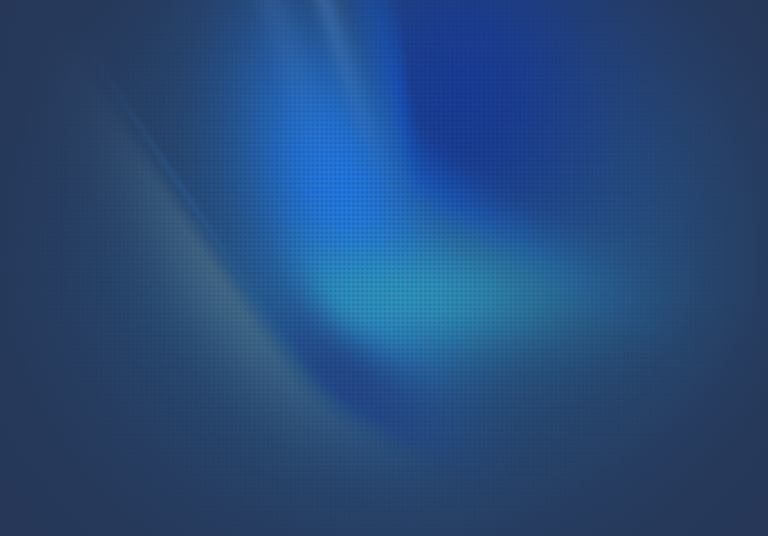
A WebGL 1 fragment shader for this background:

```glsl
precision highp float;
// Abstract blue backdrop: soft glows layered inside a dark slate vignette.
// Curved folds (hyperbolas joining two straight arms) cut the glows into ribbons,
// then faint streaks and a fine dot mesh add texture.

uniform vec2 u_resolution;

// Palette
const vec3 SLATE = vec3(0.150, 0.210, 0.335);
const vec3 HAZE  = vec3(0.155, 0.355, 0.560);
const vec3 AZURE = vec3(0.130, 0.480, 0.920);
const vec3 TEAL  = vec3(0.190, 0.610, 0.750);
const vec3 ROYAL = vec3(0.080, 0.340, 0.800);
const vec3 NAVY  = vec3(0.095, 0.230, 0.590);
const vec3 SHADE = vec3(0.140, 0.270, 0.530);
const vec3 MIST  = vec3(0.300, 0.440, 0.540);
const vec3 SHEEN = vec3(0.280, 0.500, 0.760);

// Folds: slopes of the left and right arms (x, y), then their crossing point (z, w)
const vec4 OUTER_FOLD = vec4(-1.50, -0.55, 0.592, 0.251);
const vec4 INNER_FOLD = vec4(-2.20, -0.60, 0.600, 0.383);
const vec4 DEEP_FOLD  = vec4(-3.20, -0.60, 0.754, 0.607);
const float BEND = 0.028;

const float ASPECT = 1.43;         // design width over height
const float DOT_ROWS = 119.3;
const float DOT_STRENGTH = 0.14;
const float STREAK_RATE = 32.0;

float hash(float n) {
    n = fract(n * 0.1031);
    n *= n + 33.33;
    return fract(n * (n + n));
}

float noise(float x) {
    float cell = floor(x);
    float t = fract(x);
    return mix(hash(cell), hash(cell + 1.0), t * t * (3.0 - 2.0 * t));
}

// Gaussian ellipse; radii are (across, along) the unit axis
float glow(vec2 p, vec2 centre, vec2 radii, vec2 axis) {
    vec2 q = p - centre;
    vec2 r = vec2(q.x * axis.y - q.y * axis.x, dot(q, axis)) / radii;
    return exp(-dot(r, r));
}

// Approximate signed distance to a fold, positive above and to its right
float foldDistance(vec2 p, vec4 fold) {
    vec2 q = p - fold.zw;
    float mean = 0.5 * (fold.x + fold.y);
    float spread = 0.5 * (fold.x - fold.y);
    float h = spread * q.x;
    float root = sqrt(h * h + BEND * BEND);
    float slope = mean + spread * h / root;
    return (q.y - mean * q.x - root) / sqrt(1.0 + slope * slope);
}

void main() {
    vec2 uv = gl_FragCoord.xy / u_resolution;
    vec2 p = uv * vec2(ASPECT, 1.0);
    vec2 up = vec2(0.0, 1.0);
    float outer = foldDistance(p, OUTER_FOLD);
    float inner = foldDistance(p, INNER_FOLD);
    float deep = foldDistance(p, DEEP_FOLD);

    // Vignette and the wide haze on the right
    vec3 color = mix(SLATE, HAZE, 0.92 * glow(p, vec2(0.71, 0.53), vec2(0.50, 0.46), up));
    color = mix(color, HAZE, 0.45 * glow(p, vec2(1.13, 0.58), vec2(0.24, 0.30), up));

    // Azure ribbon
    color = mix(color, AZURE, 0.92 * glow(p, vec2(0.635, 0.64), vec2(0.155, 0.32), vec2(-0.33, 0.944)));

    // Deep blue bowl behind the ribbon
    float bowl = smoothstep(-0.02, 0.07, deep)
        * glow(p, vec2(0.86, 0.82), vec2(0.27, 0.34), up);
    color = mix(color, mix(ROYAL, NAVY, smoothstep(0.01, 0.15, deep)), 0.95 * bowl);

    // Teal pool below, dimmed outside the inner fold
    float pool = glow(p, vec2(0.75, 0.45), vec2(0.31, 0.105), up);
    color = mix(color, TEAL, 0.82 * pool * mix(0.35, 1.0, smoothstep(-0.05, 0.06, inner)));

    // Shadow and misty light on the two sides of the outer fold
    float shadow = smoothstep(-0.01, 0.025, outer) * (1.0 - smoothstep(-0.05, 0.06, inner))
        * glow(p, vec2(0.65, 0.27), vec2(0.12, 0.20), vec2(-0.66, 0.751));
    color = mix(color, SHADE, 0.85 * shadow);
    float mist = (1.0 - smoothstep(-0.035, 0.012, outer)) * exp(-outer * outer / 0.012)
        * glow(p, vec2(0.42, 0.45), vec2(0.25, 0.30), vec2(-0.56, 0.828));
    color = mix(color, MIST, 0.75 * mist);
    float rim = exp(-pow((outer - 0.008) / 0.007, 2.0))
        * glow(p, vec2(0.36, 0.62), vec2(0.20, 0.22), vec2(-0.56, 0.828));
    color = mix(color, HAZE * 1.12, 0.35 * rim);

    // Streaks running down the ribbon from the top
    float streak = exp(-pow((deep + 0.025) / 0.025, 2.0))
        + 0.6 * exp(-pow((deep + 0.12) / 0.03, 2.0));
    streak *= 0.65 + 0.7 * noise(deep * STREAK_RATE + 40.0);
    color = mix(color, SHEEN, 0.32 * streak * smoothstep(0.58, 1.0, p.y));

    // Dot mesh, strongest in the lit middle
    vec2 cell = fract(p * DOT_ROWS) - 0.5;
    float dotMask = 1.0 - smoothstep(0.15, 0.55, length(cell));
    float lit = glow(p, vec2(0.70, 0.55), vec2(0.48, 0.42), up);
    color *= 1.0 - DOT_STRENGTH * dotMask * lit;

    gl_FragColor = vec4(color, 1.0);
}
```
